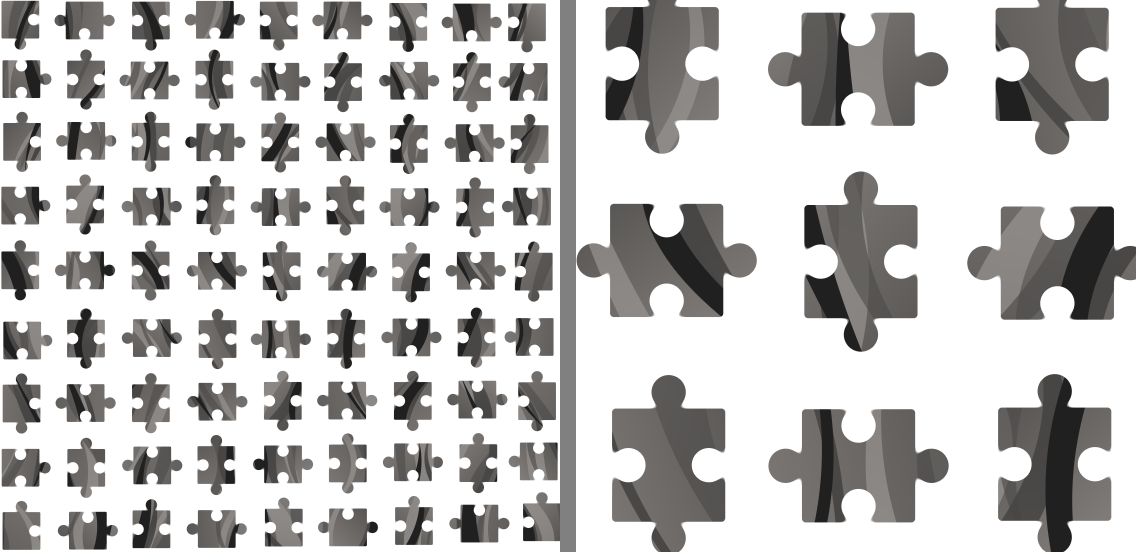
Left: the whole. Right: its middle third, enlarged.
Write a Shadertoy shader that draws this pattern.

```glsl
// A 9 x 9 sheet of loose jigsaw pieces, each cut from grey cloth with dark curved folds.

// Lengths are in piece pitches; tones are grey levels.
const vec2  COUNT = vec2(9.0);          // pieces across and down
const float SHEET_WIDTH = 8.727;        // pitches across the canvas
const vec2  FIRST = vec2(0.33, 0.30);   // centre of the top left piece
const vec2  PITCH = vec2(1.0034, 0.998);
const float FAN = 0.0023;               // extra column pitch per row
const float JITTER = 0.035;
const float BODY = 0.294;               // half side of the body
const float CORNER = 0.02;
const float KNOB_RADIUS = 0.089;
const float KNOB_REACH = 0.085;         // knob centre to body edge
const float NECK_BLEND = 0.045;

const vec3  PAPER = vec3(1.0);
const vec3  TINT = vec3(1.0, 0.974, 0.952);
const float CLOTH_TONE = 0.42;
const float GLOW = 0.13;
const int   FOLDS = 4;                  // pale, faint, shaded, black
const float FOLD_TONE[FOLDS]    = float[](0.57, 0.30, 0.28, 0.13);
const float FOLD_WIDTH[FOLDS]   = float[](0.09, 0.07, 0.07, 0.06);
const float FOLD_OPACITY[FOLDS] = float[](0.85, 0.65, 1.0, 1.0);

vec3 hash3(vec3 p) {
    p = fract(p * vec3(0.1031, 0.1030, 0.0973));
    p += dot(p, p.yxz + 33.33);
    return fract((p.xxy + p.yxx) * p.zyx);
}

float smoothMin(float a, float b, float k) {
    float h = max(k - abs(a - b), 0.0) / k;
    return min(a, b) - 0.25 * k * h * h;
}

float coverage(float d, float px) {
    return clamp(0.5 - d / px, 0.0, 1.0);
}

// Piece centre: a fanned grid with sagging rows and a tucked-in last column.
vec2 pieceCentre(vec2 id) {
    vec2 c = FIRST + id * PITCH;
    c.x += FAN * id.x * id.y;
    if (id.x == COUNT.x - 1.0) c.x -= 0.16 - 0.011 * id.y;
    float sag = (id.y - 2.5) / 2.5;
    c.y += id.x * (0.0057 - 0.00034 * id.y * id.y) - 0.097 * max(0.0, 1.0 - sag * sag);
    return c + JITTER * (hash3(vec3(id, 40.0)).xy - 0.5);
}

// Knobs on one axis and sockets on the other, swapped on alternate pieces.
float pieceDistance(vec2 q, vec2 id) {
    vec2 neighbour = id + mix(vec2(-1.0), vec2(1.0), step(0.0, q));
    vec2 joined = step(0.0, neighbour) * step(neighbour, COUNT - 1.0);
    if (mod(id.x + id.y, 2.0) > 0.5) {
        q = q.yx;
        joined = joined.yx;
    }
    q = abs(q);
    vec2 e = q - BODY + CORNER;
    float d = length(max(e, 0.0)) + min(max(e.x, e.y), 0.0) - CORNER;
    float knob = length(q - vec2(0.0, BODY + KNOB_REACH)) - KNOB_RADIUS;
    float socket = length(q - vec2(BODY - KNOB_REACH, 0.0)) - KNOB_RADIUS;
    if (joined.y > 0.5) d = smoothMin(d, knob, NECK_BLEND);
    if (joined.x > 0.5) d = -smoothMin(-d, socket, NECK_BLEND);
    return d;
}

// Soft cloth gradient crossed by leaning, tapering folds.
vec3 clothColour(vec2 q, vec2 id, float px) {
    vec3 h = hash3(vec3(id, 1.0));
    float lean = 1.3 * (h.x - 0.5);
    float light = dot(q, vec2(h.y - 0.5, h.z - 0.5)) * 2.5;
    float tone = CLOTH_TONE + GLOW * clamp(light, -0.6, 1.0);
    float centre = 0.0;
    for (int i = 0; i < FOLDS; i++) {
        vec3 a = hash3(vec3(id, float(i) + 2.0));
        vec3 b = hash3(vec3(id, float(i) + 20.0));
        // The black fold hugs the shaded one before it.
        centre = i == 3 ? centre + 0.35 * (a.x - 0.5) : 0.72 * (a.x - 0.5);
        float slope = lean + 0.5 * (b.y - 0.5);
        float bend = 1.8 * (b.x - 0.5);
        float u = q.x + slope * q.y + bend * q.y * q.y - centre;
        float halfWidth = FOLD_WIDTH[i] * (0.45 + 1.5 * a.y * a.y) + 0.2 * (b.z - 0.5) * q.y;
        float steepness = slope + 2.0 * bend * q.y;
        float d = (abs(u) - halfWidth) / sqrt(1.0 + steepness * steepness);
        float fade = i == 3 ? 1.0 : clamp(0.95 - 1.2 * (a.z - 0.5) * q.y, 0.0, 1.0);
        tone = mix(tone, FOLD_TONE[i], coverage(d, px) * FOLD_OPACITY[i] * fade);
    }
    return tone * TINT;
}

void mainImage(out vec4 fragColor, in vec2 fragCoord) {
    float px = SHEET_WIDTH / iResolution.x;
    vec2 p = vec2(fragCoord.x, iResolution.y - fragCoord.y) * px;
    vec2 nearest = round((p - FIRST) / PITCH);
    vec3 colour = PAPER;

    // Drifted pieces can reach into neighbouring cells.
    for (int j = -1; j <= 1; j++)
    for (int i = -1; i <= 1; i++) {
        vec2 id = nearest + vec2(i, j);
        if (any(lessThan(id, vec2(0.0))) || any(greaterThanEqual(id, COUNT))) continue;
        vec2 q = p - pieceCentre(id);
        float cover = coverage(pieceDistance(q, id), px);
        if (cover > 0.0) colour = mix(colour, clothColour(q, id, px), cover);
    }
    fragColor = vec4(colour, 1.0);
}
```
